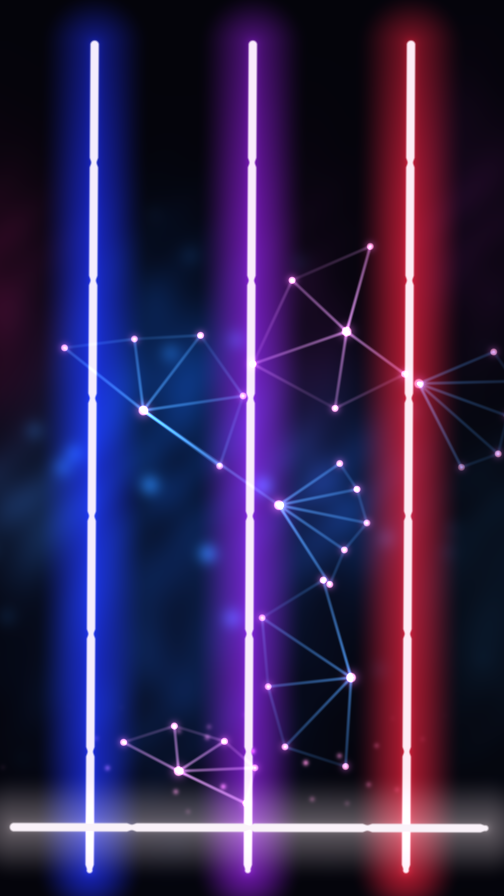
A WebGL 2 fragment shader for this background:

```glsl
#version 300 es
precision highp float;
// Three upright neon tubes and one level tube glow over dark blue haze.
// Tubes are segment distances with wide halos; the web of light is made of
// fans whose spokes come from angles and hashes; loose sparks are cellular.
uniform vec2 u_resolution;
out vec4 fragColor;

float hash(vec2 p) {
  return fract(sin(dot(p, vec2(127.1, 311.7))) * 43758.5);
}

// Soft elliptical cloud
float cloud(vec2 p, vec2 centre, vec2 radius) {
  vec2 q = (p - centre) / radius;
  return exp(-dot(q, q));
}

// Distance to a segment (x) and length travelled along it (y)
vec2 segment(vec2 p, vec2 a, vec2 b) {
  vec2 ab = b - a;
  float t = clamp(dot(p - a, ab) / dot(ab, ab), 0.0, 1.0);
  return vec2(length(p - a - ab * t), t * length(ab));
}

float thread(vec2 p, vec2 a, vec2 b) {
  vec2 s = segment(p, a, b);
  return (1.0 - smoothstep(0.0, 0.05, s.x)) * exp(-0.45 * s.y);
}

vec3 node(vec2 p, vec2 centre, float size) {
  float d = length(p - centre) / size;
  return vec3(1.0, 0.68, 0.8) * (1.0 - smoothstep(0.6, 1.1, d))
       + vec3(0.45, 0.2, 0.45) * exp(-0.5 * d * d);
}

// Hub with spokes spread over an arc, neighbouring tips joined
vec3 fan(vec2 p, vec2 hub, float start, float arc, vec2 reach, vec3 tint) {
  vec3 light = node(p, hub, 0.095);
  vec2 previous = hub;
  for (int i = 0; i < 5; i++) {
    float angle = start + arc * float(i) / 4.0;
    float stretch = 0.8 + 0.35 * hash(hub + float(i));
    vec2 tip = hub + reach * stretch * vec2(cos(angle), sin(angle));
    light += tint * (0.75 * thread(p, hub, tip) + 0.3 * thread(p, previous, tip));
    light += node(p, tip, 0.07) * (0.5 + 0.4 * hash(tip));
    previous = tip;
  }
  return light;
}

// Blurred sparks, one at most in each cell
float sparks(vec2 p, float cell, float size) {
  vec2 id = floor(p / cell);
  float sum = 0.0;
  for (int k = 0; k < 9; k++) {
    vec2 c = id + vec2(k % 3, k / 3) - 1.0;
    vec2 spot = (c + vec2(hash(c), hash(c + 17.0))) * cell;
    sum += step(0.55, hash(c + 41.0)) * cloud(p, spot, vec2(size));
  }
  return sum;
}

// Coloured halo, bright rim and white core pinched at the joints
vec3 neon(vec3 base, vec2 p, vec2 a, vec2 b, vec3 tint, float strength) {
  vec2 s = segment(p, a, b);
  float halo = strength * (1.0 - smoothstep(0.2, 1.0, s.x)) + 0.5 * exp(-s.x / 0.13);
  float joint = abs(s.y - 2.104 * max(1.0, round(s.y / 2.104)));
  float width = 0.075 - 0.025 * (1.0 - smoothstep(0.0, 0.1, joint));
  float core = 1.0 - smoothstep(width - 0.025, width + 0.025, s.x);
  vec3 lit = base * (1.0 - 0.4 * halo) + tint * halo;
  return mix(lit, mix(tint, vec3(1.0, 0.97, 1.0), 0.95), core);
}

void main() {
  // Canvas is 16 units tall and 9 wide, centred
  vec2 p = (gl_FragCoord.xy - 0.5 * u_resolution) / u_resolution.y * 16.0 + vec2(4.5, 8.0);

  // Haze, mottled by layered sines
  vec3 haze = vec3(0.03, 0.17, 0.40) * cloud(p, vec2(2.9, 9.0), vec2(1.6, 2.2));
  haze += vec3(0.04, 0.16, 0.36) * cloud(p, vec2(5.9, 7.2), vec2(1.2, 1.6));
  haze += vec3(0.06, 0.14, 0.25) * cloud(p, vec2(0.4, 7.0), vec2(1.1, 1.2));
  haze += vec3(0.03, 0.11, 0.26) * cloud(p, vec2(3.0, 4.6), vec2(2.2, 2.5));
  haze += vec3(0.02, 0.07, 0.11) * cloud(p, vec2(8.8, 5.5), vec2(1.2, 2.6));
  haze += vec3(0.16, 0.02, 0.09) * cloud(p, vec2(0.0, 10.6), vec2(1.0, 2.2));
  haze += vec3(0.09, 0.02, 0.09) * cloud(p, vec2(8.3, 12.0), vec2(1.1, 2.2));
  haze += vec3(0.10, 0.02, 0.10) * cloud(p, vec2(5.4, 9.6), vec2(0.8, 2.6));
  float mottle = sin(p.x * 2.3 + sin(p.y * 1.7)) * sin(p.y * 2.1 + sin(p.x * 1.9 + 1.0));
  mottle += 0.5 * sin(p.x * 5.1 - p.y * 3.7 + 2.0 * sin(p.y * 1.3));
  vec3 color = vec3(0.015, 0.014, 0.04) + haze * (0.95 + 0.2 * mottle);

  // Loose sparks: wide blue ones in the middle, small pink ones low down
  color += vec3(0.08, 0.25, 0.42) * sparks(p, 1.3, 0.2) * cloud(p, vec2(3.6, 7.0), vec2(3.0, 3.2));
  color += vec3(0.9, 0.5, 0.75) * sparks(p, 0.6, 0.055) * cloud(p, vec2(4.2, 2.3), vec2(2.4, 0.6));

  // Halos dim towards the top
  float strength = 0.55 - 0.2 * smoothstep(11.5, 16.0, p.y);
  vec2 top = vec2(1.69, 15.2), foot = vec2(1.6, 0.46), pitch = vec2(2.825, 0.0);
  for (int i = 0; i < 3; i++) {
    vec3 tint = i == 0 ? vec3(0.10, 0.16, 0.88) : i == 1 ? vec3(0.53, 0.10, 0.80) : vec3(0.86, 0.11, 0.20);
    color = neon(color, p, top + pitch * float(i), foot + pitch * float(i), tint, strength);
  }
  color = neon(color, p, vec2(0.25, 1.23), vec2(8.67, 1.21), vec3(0.58, 0.54, 0.55), 0.42);

  // Web of light
  vec3 blue = vec3(0.25, 0.5, 0.8), pink = vec3(0.75, 0.5, 0.8);
  vec3 web = fan(p, vec2(2.56, 8.67), -0.63, 3.1, vec2(1.6), blue);
  web += fan(p, vec2(6.19, 10.08), 1.3, 4.35, vec2(1.6), pink);
  web += fan(p, vec2(4.98, 6.98), -1.0, 1.6, vec2(1.5), blue);
  web += fan(p, vec2(6.27, 3.9), 1.85, 2.8, vec2(1.8), blue);
  web += fan(p, vec2(3.19, 2.23), -0.7, 3.1, vec2(1.4, 0.8), pink);
  web += 0.6 * fan(p, vec2(7.48, 9.15), -1.1, 1.5, vec2(1.8), blue);
  web += blue * thread(p, vec2(2.56, 8.67), vec2(4.98, 6.98));
  color += web * (1.0 - 0.7 * color);

  fragColor = vec4(clamp(color, 0.0, 1.0), 1.0);
}
```
